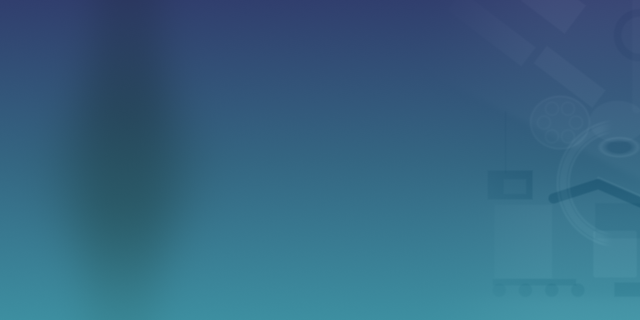
Reproduce this background procedurally as a WebGL 1 fragment shader.

```glsl
precision highp float;
// A navy to teal vertical gradient with a soft dark column on the left and
// a faint operating room on the right. The room is a signed tone, summed from
// distance functions, which fades in from the centre and tints the gradient.

uniform vec2 u_resolution;

#define NAVY vec3(0.190, 0.245, 0.430)
#define BLUE vec3(0.205, 0.400, 0.510)
#define TEAL vec3(0.240, 0.560, 0.630)
#define SHADOW_TINT vec3(0.77, 0.79, 0.75)
#define ROOM_TINT vec3(0.055, 0.050, 0.045)
#define ROOM_START 1.28
#define ROOM_FULL 1.78
#define EDGE 0.004
#define CEILING_ANGLE -0.65

float fill(float d) {
  float e = max(EDGE, 1.0 / u_resolution.y);
  return 1.0 - smoothstep(-e, e, d);
}

float box(vec2 p, vec2 halfSize) {
  vec2 q = abs(p) - halfSize;
  return length(max(q, 0.0)) + min(max(q.x, q.y), 0.0);
}

float ellipse(vec2 p, vec2 radii) {
  return (length(p / radii) - 1.0) * min(radii.x, radii.y);
}

float segment(vec2 p, vec2 a, vec2 b) {
  vec2 ab = b - a;
  return length(p - a - ab * clamp(dot(p - a, ab) / dot(ab, ab), 0.0, 1.0));
}

vec2 rotate(vec2 p, float angle) {
  float c = cos(angle), s = sin(angle);
  return vec2(c * p.x + s * p.y, c * p.y - s * p.x);
}

float hash(vec2 p) {
  return fract(sin(dot(p, vec2(127.1, 311.7))) * 43758.5453);
}

// Blurred column: widest around the middle, weaker at both ends.
float columnShadow(vec2 p) {
  float bulge = exp(-pow((p.y - 0.46) / 0.30, 2.0));
  float width = mix(0.125, 0.205, bulge);
  float strength = mix(0.30, 1.0, smoothstep(-0.05, 0.40, p.y));
  strength *= mix(1.0, 0.50, smoothstep(0.60, 1.0, p.y));
  float offset = abs(p.x - 0.38 - 0.02 * p.y) / width;
  return strength * exp(-pow(offset, 2.5));
}

// Ceiling panels, back wall and floor.
float roomShell(vec2 p) {
  float panels = fill(box(rotate(p - vec2(1.536, 0.91), CEILING_ANGLE), vec2(0.145, 0.037)));
  panels += fill(box(rotate(p - vec2(1.78, 0.76), CEILING_ANGLE), vec2(0.115, 0.034)));
  panels += fill(box(rotate(p - vec2(1.73, 0.99), CEILING_ANGLE), vec2(0.085, 0.055)));
  float wallTop = 0.79 - 0.50 * (p.x - 1.30);
  float wall = smoothstep(0.02, -0.02, p.y - wallTop) * smoothstep(0.30, 0.48, p.y);
  float ground = smoothstep(0.10, 0.04, p.y);
  return 0.30 + 0.45 * panels - 0.40 * wall + 0.30 * ground + 0.35 * smoothstep(0.65, 1.0, p.y);
}

// Lamp cluster, round lamp head and hanging arms.
float lamps(vec2 p) {
  vec2 q = p - vec2(1.75, 0.617);
  float tone = 0.25 * fill(ellipse(q, vec2(0.092, 0.082)));
  tone += 0.45 * fill(abs(ellipse(q, vec2(0.092, 0.082))) - 0.003);
  for (int i = 0; i < 6; i++) {
    float a = float(i) * 1.0472;
    float d = length(q - 0.050 * vec2(cos(a), sin(a))) - 0.020;
    tone += 0.30 * fill(abs(d) - 0.003);
  }
  tone += 0.40 * fill(ellipse(p - vec2(1.93, 0.62), vec2(0.088, 0.065)));
  float dish = ellipse(p - vec2(1.935, 0.54), vec2(0.052, 0.026));
  tone += 0.75 * fill(abs(dish) - 0.006) - 0.70 * fill(dish);
  tone += 0.25 * fill(segment(p, vec2(1.99, 1.0), vec2(1.99, 0.66)) - 0.014);
  tone -= 0.40 * fill(segment(p, vec2(1.58, 0.65), vec2(1.58, 0.46)) - 0.002);
  return tone - 0.35 * fill(abs(length(p - vec2(2.0, 0.89)) - 0.07) - 0.012);
}

// Curved scanner arm, table, monitor, cabinets and wheels.
float equipment(vec2 p) {
  float arc = abs(length(p - vec2(1.94, 0.427)) - 0.18);
  float arm = fill(arc - 0.021) * (1.0 - smoothstep(1.87, 1.92, p.x));
  float tone = 0.60 * arm - 0.40 * arm * fill(abs(arc - 0.012) - 0.002);
  tone += 0.35 * fill(box(p - vec2(1.635, 0.245), vec2(0.090, 0.115)));
  tone -= 0.40 * fill(box(p - vec2(1.97, 0.31), vec2(0.11, 0.055)));
  tone += 0.50 * fill(box(p - vec2(1.922, 0.206), vec2(0.060, 0.065)) - 0.008);
  vec2 screen = p - vec2(1.594, 0.422);
  tone -= 0.85 * fill(box(screen, vec2(0.070, 0.045)));
  tone += 0.55 * fill(box(screen - vec2(0.015, -0.005), vec2(0.035, 0.023)));
  float slab = min(segment(p, vec2(1.73, 0.38), vec2(1.87, 0.425)),
                   segment(p, vec2(1.87, 0.425), vec2(2.02, 0.36)));
  tone -= 1.20 * fill(slab - 0.016);
  tone += 0.60 * fill(segment(p, vec2(1.87, 0.444), vec2(2.02, 0.379)) - 0.004);
  tone -= 0.55 * fill(box(p - vec2(1.67, 0.118), vec2(0.13, 0.010)));
  tone -= 0.60 * fill(box(p - vec2(1.97, 0.095), vec2(0.050, 0.022)));
  for (int i = 0; i < 4; i++) {
    vec2 wheel = vec2(1.56 + 0.082 * float(i), 0.093);
    tone -= 0.50 * fill(length(p - wheel) - 0.021);
  }
  return tone;
}

void main() {
  vec2 p = gl_FragCoord.xy / u_resolution * vec2(2.0, 1.0);
  vec3 color = mix(TEAL, BLUE, smoothstep(-0.25, 0.65, p.y) * 1.0);
  color = p.y < 0.5 ? mix(TEAL, BLUE, p.y * 2.0) : mix(BLUE, NAVY, p.y * 2.0 - 1.0);
  color *= mix(vec3(1.0), SHADOW_TINT, columnShadow(p));
  float tone = roomShell(p) + lamps(p) + equipment(p);
  color += ROOM_TINT * tone * smoothstep(ROOM_START, ROOM_FULL, p.x);
  color += (hash(gl_FragCoord.xy) - 0.5) / 255.0; // dither against banding
  gl_FragColor = vec4(color, 1.0);
}
```
